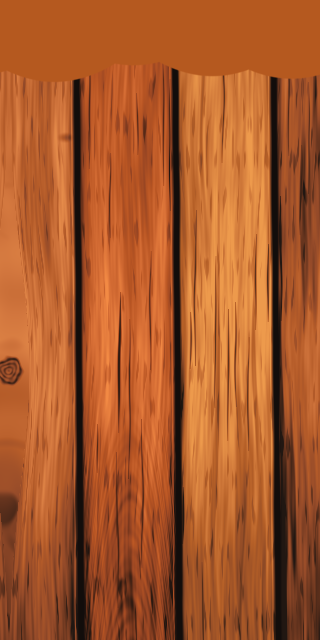
Write a Shadertoy shader that draws this texture.

```glsl
vec2 gradient(vec2 cell) {
    float a = 6.2832 * fract(sin(dot(cell, vec2(127.1, 311.7))) * 43758.5);
    return vec2(cos(a), sin(a));
}

float gradientNoise(vec2 p) {
    vec2 i = floor(p), f = p - i;
    vec2 w = f * f * f * (f * (f * 6.0 - 15.0) + 10.0);
    vec2 e = vec2(1, 0);
    float low = mix(dot(gradient(i), f), dot(gradient(i + e), f - e), w.x);
    float high = mix(dot(gradient(i + e.yx), f - e.yx), dot(gradient(i + 1.0), f - 1.0), w.x);
    return 1.4 * mix(low, high, w.y);
}

float hash(float n) {
    return fract(sin(n * 91.7 + 3.1) * 4375.85);
}

// Tone runs from 0 (gap black) to 5 (pale gold)
vec3 woodColor(float tone) {
    vec3 c = vec3(0.13, 0.09, 0.07);
    c = mix(c, vec3(0.37, 0.19, 0.11), clamp(tone, 0.0, 1.0));
    c = mix(c, vec3(0.58, 0.29, 0.16), clamp(tone - 1.0, 0.0, 1.0));
    c = mix(c, vec3(0.71, 0.36, 0.16), clamp(tone - 2.0, 0.0, 1.0));
    c = mix(c, vec3(0.82, 0.46, 0.24), clamp(tone - 3.0, 0.0, 1.0));
    return mix(c, vec3(0.93, 0.58, 0.31), clamp(tone - 4.0, 0.0, 1.0));
}

// Tapered vertical split, widest in the middle
float crack(vec2 p, vec2 center, float halfLength, float halfWidth, float pixel) {
    vec2 d = p - center;
    d.x += 0.006 * gradientNoise(vec2(center.x * 50.0, p.y * 5.0));
    float taper = 1.0 - pow(d.y / halfLength, 2.0);
    return smoothstep(-pixel, pixel, halfWidth * taper - abs(d.x)) * step(0.0, taper);
}

// Height of the scalloped lower edge of the top band
float bandEdge(float x) {
    float depths[5] = float[5](0.118, 0.128, 0.102, 0.119, 0.123);
    float drop = 0.0;
    for (int i = 0; i < 5; i++) {
        float dx = x + 0.077 - 0.247 * float(i);
        drop = max(drop, depths[i] - 0.8 * dx * dx);
    }
    return 2.0 - 2.0 * drop;
}

void mainImage(out vec4 fragColor, in vec2 fragCoord) {
    vec2 p = fragCoord / iResolution.xy * vec2(1, 2);
    float pixel = 1.0 / iResolution.x;

    // Slightly leaning planks
    float s = (p.x - 0.254 + 0.008 * p.y) / 0.308;
    float plank = floor(s) + 1.0;
    float u = fract(s);
    float wobble = 0.002 * gradientNoise(vec2(plank * 7.0, p.y * 4.0));
    float edge = min(u, 1.0 - u) * 0.308 - 0.011 + wobble;
    float first = 1.0 - step(0.5, plank);
    float second = step(0.5, plank) - step(1.5, plank);
    float third = step(1.5, plank) - step(2.5, plank);
    float fourth = step(2.5, plank);

    // Grain coordinate, bulging around the knot
    vec2 k = p - vec2(0.028, 0.84);
    float bulge = 0.004 * exp(-k.y * k.y * 9.0);
    float across = mix(p.x, sqrt(max(k.x * k.x - bulge, 0.0)), first);
    across += 0.016 * gradientNoise(vec2(p.x * 5.0 + plank * 9.0, p.y * 1.6));
    vec2 grain = vec2(across + plank * 3.7, p.y);

    // Base tone and lighting
    float tone = 3.3 * first + 3.2 * second + 4.0 * third + 2.7 * fourth;
    tone += 0.7 * exp(-pow((p.y - 1.0) / 0.5, 2.0)) - 1.5 * smoothstep(0.75, 0.0, p.y);
    tone -= 0.5 * smoothstep(0.15, 0.0, p.x) * smoothstep(0.8, 0.2, p.y);

    // Broad bands, streaks, fibres and pores
    tone += 0.9 * gradientNoise(grain * vec2(14, 1.2));
    tone += 0.8 * gradientNoise(grain * vec2(48, 1.8) + 5.0);
    tone += 0.7 * gradientNoise(grain * vec2(115, 6) + 11.0);
    float streak = smoothstep(0.2, 0.55, gradientNoise(grain * vec2(42, 1.1) + 23.0));
    tone -= streak * (0.5 + 0.7 * third + 1.3 * fourth);
    tone -= 1.0 * smoothstep(0.3, 0.6, gradientNoise(grain * vec2(100, 9) + 31.0));

    // Arched growth rings low on the second plank
    float arch = p.y + 3.5 * (u - 0.5) * (u - 0.5);
    float rings = gradientNoise(vec2(arch * 26.0, u * 5.0));
    tone += 0.9 * rings * second * smoothstep(0.85, 0.5, p.y);

    // Knot with rings
    float r = length(k * vec2(1, 0.95)) + 0.008 * gradientNoise(p * 30.0);
    float knot = first * smoothstep(0.045, 0.032, r);
    tone = mix(tone, 1.7 + 0.5 * sin(r * 480.0) + gradientNoise(p * 60.0), knot);
    tone -= 1.3 * first * smoothstep(0.008, 0.0, abs(r - 0.038));
    tone -= 2.0 * smoothstep(0.03, 0.0, length((p - vec2(0.205, 1.57)) * vec2(1, 1.5)));

    // One long split and scattered hairline cracks
    float split = crack(p, vec2(0.374, 0.867), 0.22, 0.0045, pixel);
    for (float i = 0.0; i < 26.0; i++) {
        vec2 c = vec2(0.28 + 0.7 * fract(i * 0.618), 1.8 * hash(i));
        split = max(split, 0.85 * crack(p, c, 0.06 + 0.2 * hash(i + 40.0), 0.0025, pixel));
    }
    tone = mix(tone, 0.2, split);

    // Rounded edges with a lit rim on the right
    tone -= 1.6 * smoothstep(0.028, 0.0, edge);
    tone += 1.5 * smoothstep(0.004, 0.0, abs(edge - 0.006)) * step(0.5, u);

    vec3 tint = mix(vec3(1), vec3(1.02, 0.93, 0.86), second);
    tint = mix(tint, vec3(1.0, 1.04, 0.96), third);
    vec3 color = woodColor(tone) * tint;
    vec3 gapColor = vec3(0.07, 0.05, 0.045);
    color = mix(gapColor, color, smoothstep(-0.002 - pixel, 0.001 + pixel, edge));

    // Flat band across the top
    float band = smoothstep(-pixel, pixel, p.y - bandEdge(p.x));
    fragColor = vec4(mix(color, vec3(0.71, 0.35, 0.12), band), 1);
}
```
